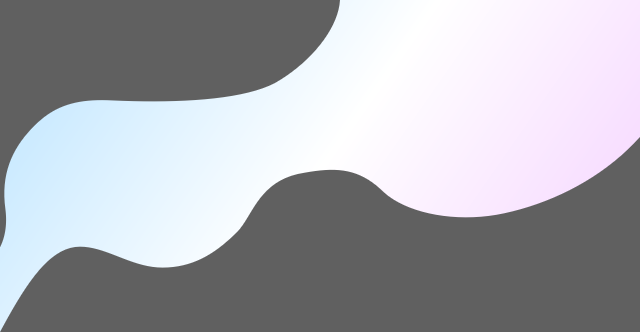
Write a WebGL 1 fragment shader that draws this background.

```glsl
precision highp float;

uniform vec2 u_resolution;

// Canvas units: 192 wide, 100 tall, origin at the lower left
const vec2 CANVAS = vec2(192.0, 100.0);
const int CURVE_STEPS = 18;

const vec3 GREY  = vec3(0.376);
const vec3 BLUE  = vec3(0.80, 0.92, 1.0);
const vec3 WHITE = vec3(1.0);
const vec3 PINK  = vec3(0.97, 0.87, 1.0);

// Gradient axis and the positions of its stops along it
const vec2 GRADIENT_AXIS = vec2(0.82, -0.57);
const float BLUE_STOP  = -26.5;
const float WHITE_STOP = 50.8;
const float PINK_STOP  = 124.0;

// Path state: current point, squared edge distance, and side (+1 is inside)
vec2 pen;
float edgeDistSq = 1e6;
float side = -1.0;

// Straight edge: updates the distance and the even-odd fill
void lineTo(vec2 p, vec2 end) {
  vec2 edge = end - pen;
  vec2 rel = p - pen;
  float along = clamp(dot(rel, edge) / max(dot(edge, edge), 1e-6), 0.0, 1.0);
  vec2 gap = rel - edge * along;
  edgeDistSq = min(edgeDistSq, dot(gap, gap));
  if ((pen.y > p.y) != (end.y > p.y)) {
    if (rel.x < edge.x * rel.y / edge.y) side = -side;
  }
  pen = end;
}

// Cubic Bezier edge, flattened into short lines
void curveTo(vec2 p, vec2 c1, vec2 c2, vec2 end) {
  vec2 start = pen;
  for (int i = 1; i <= CURVE_STEPS; i++) {
    float t = float(i) / float(CURVE_STEPS);
    float s = 1.0 - t;
    lineTo(p, s * s * s * start + 3.0 * s * s * t * c1
            + 3.0 * s * t * t * c2 + t * t * t * end);
  }
}

// Signed distance to the flowing band, positive inside
float band(vec2 p) {
  // Upper edge, left to right
  pen = vec2(0.0, 25.5);
  curveTo(p, vec2(1.75, 29.0), vec2(2.12, 33.0), vec2(1.62, 37.0));
  curveTo(p, vec2(0.0, 48.75), vec2(4.5, 56.75), vec2(11.5, 63.25));
  curveTo(p, vec2(17.5, 68.75), vec2(24.25, 70.25), vec2(33.75, 69.75));
  curveTo(p, vec2(52.5, 68.9), vec2(72.5, 69.75), vec2(82.5, 75.0));
  curveTo(p, vec2(93.0, 81.0), vec2(101.5, 91.25), vec2(102.0, 100.0));

  // Close beyond the top right corner
  lineTo(p, vec2(102.5, 110.0));
  lineTo(p, vec2(205.0, 110.0));
  lineTo(p, vec2(205.0, 74.0));
  lineTo(p, vec2(192.0, 58.75));

  // Lower edge, right to left
  curveTo(p, vec2(181.25, 46.75), vec2(166.25, 39.0), vec2(151.25, 35.75));
  curveTo(p, vec2(137.5, 32.75), vec2(122.5, 35.5), vec2(115.25, 42.0));
  curveTo(p, vec2(108.0, 49.25), vec2(101.25, 49.75), vec2(91.5, 48.0));
  curveTo(p, vec2(77.75, 46.0), vec2(76.0, 35.25), vec2(71.25, 30.25));
  curveTo(p, vec2(65.5, 24.5), vec2(58.75, 19.4), vec2(48.75, 19.4));
  curveTo(p, vec2(39.5, 19.4), vec2(32.0, 25.7), vec2(24.0, 25.7));
  curveTo(p, vec2(15.0, 25.7), vec2(8.0, 15.0), vec2(0.0, 0.0));

  // Close beyond the lower left corner
  lineTo(p, vec2(-10.0, -19.0));
  lineTo(p, vec2(-10.0, 5.0));
  lineTo(p, vec2(0.0, 25.5));
  return side * sqrt(edgeDistSq);
}

// Diagonal blend from blue through white to pink
vec3 pastel(vec2 p) {
  float d = dot(p, GRADIENT_AXIS);
  float cool = clamp((WHITE_STOP - d) / (WHITE_STOP - BLUE_STOP), 0.0, 1.0);
  float warm = clamp((d - WHITE_STOP) / (PINK_STOP - WHITE_STOP), 0.0, 1.0);
  return mix(mix(WHITE, BLUE, cool), PINK, warm);
}

void main() {
  vec2 p = gl_FragCoord.xy / u_resolution * CANVAS;
  float pixel = CANVAS.y / u_resolution.y;
  float coverage = clamp(0.5 + band(p) / pixel, 0.0, 1.0);
  gl_FragColor = vec4(mix(GREY, pastel(p), coverage), 1.0);
}
```
